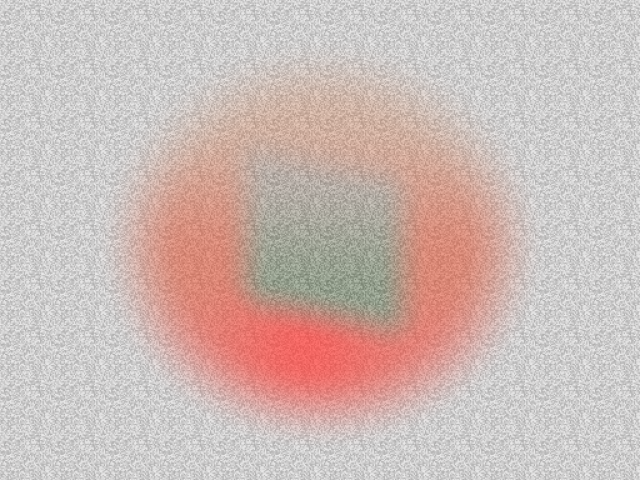
Reproduce this background procedurally as a Shadertoy shader.

```glsl
// A soft coral disc with a blurred sage window at its centre, on pale grey paper.
// The shapes are distance fields with wide smoothstep edges and vertical gradients;
// a fine, tiled value noise lays paper grain over everything.

// Layout, in units of canvas height measured from the canvas centre
const vec2 DISC_CENTER = vec2(0.002, -0.007);
const float DISC_WIDTH_SCALE = 0.92;
const float DISC_INNER = 0.26;
const float DISC_OUTER = 0.435;
const vec2 WINDOW_CENTER = vec2(0.008, 0.002);
const vec2 WINDOW_HALF = vec2(0.165, 0.16);
const float WINDOW_ROUND = 0.05;
const float WINDOW_BLUR = 0.055;
const float WINDOW_SLANT = 0.2;
const vec2 GLOW_CENTER = vec2(-0.03, -0.225);
const float GLOW_SIZE = 0.14;

// Colours
const vec3 PAPER = vec3(0.805, 0.803, 0.803);
const vec3 PEACH = vec3(0.81, 0.695, 0.635);
const vec3 CORAL = vec3(0.85, 0.535, 0.465);
const vec3 ROSE = vec3(0.89, 0.50, 0.465);
const vec3 RED_GLOW = vec3(0.95, 0.40, 0.385);
const vec3 WARM_GREY = vec3(0.72, 0.685, 0.66);
const vec3 SAGE = vec3(0.575, 0.62, 0.55);

// Grain
const float GRAIN_ROWS = 384.0;
const float GRAIN_TILE = 43.0;
const float GRAIN_STRENGTH = 0.24;

float hash(vec2 cell) {
    vec3 q = fract(vec3(cell.xyx) * 0.1031);
    q += dot(q, q.yzx + 33.33);
    return fract((q.x + q.y) * q.z);
}

float tiledHash(vec2 cell) {
    return hash(mod(cell, GRAIN_TILE) + 7.0);
}

float valueNoise(vec2 p) {
    vec2 cell = floor(p);
    vec2 f = smoothstep(0.0, 1.0, fract(p));
    float low = mix(tiledHash(cell), tiledHash(cell + vec2(1.0, 0.0)), f.x);
    float high = mix(tiledHash(cell + vec2(0.0, 1.0)), tiledHash(cell + 1.0), f.x);
    return mix(low, high, f.y);
}

float roundedBox(vec2 p, vec2 halfSize, float radius) {
    vec2 d = abs(p) - halfSize + radius;
    return length(max(d, 0.0)) + min(max(d.x, d.y), 0.0) - radius;
}

// Peach at the top, coral at the sides, rose below, with a red glow near the base
vec3 discColor(vec2 p) {
    vec3 color = mix(CORAL, PEACH, smoothstep(-0.06, 0.27, p.y));
    color = mix(color, ROSE, smoothstep(-0.06, -0.26, p.y));
    vec2 toGlow = (p - GLOW_CENTER) / GLOW_SIZE;
    return mix(color, RED_GLOW, exp(-dot(toGlow, toGlow)));
}

void mainImage(out vec4 fragColor, in vec2 fragCoord) {
    vec2 p = (fragCoord - 0.5 * iResolution.xy) / iResolution.y;

    // Disc
    vec2 fromDisc = (p - DISC_CENTER) * vec2(DISC_WIDTH_SCALE, 1.0);
    float disc = 1.0 - smoothstep(DISC_INNER, DISC_OUTER, length(fromDisc));
    vec3 color = mix(PAPER, discColor(p), disc);

    // Window, sheared so that its base falls to the right
    vec2 q = p - WINDOW_CENTER;
    q.y += WINDOW_SLANT * q.x;
    float edge = roundedBox(q, WINDOW_HALF, WINDOW_ROUND);
    float window = 1.0 - smoothstep(-WINDOW_BLUR, WINDOW_BLUR, edge);
    vec3 windowColor = mix(SAGE, WARM_GREY, smoothstep(-0.12, 0.16, p.y));
    color = mix(color, windowColor, window);

    // Grain, gentler where the colour is saturated
    float saturation = max(color.r - color.b, 0.0);
    float grain = valueNoise(fragCoord / iResolution.y * GRAIN_ROWS - 0.5) - 0.5;
    color += grain * GRAIN_STRENGTH * (1.0 - saturation);

    fragColor = vec4(clamp(color, 0.0, 1.0), 1.0);
}
```
